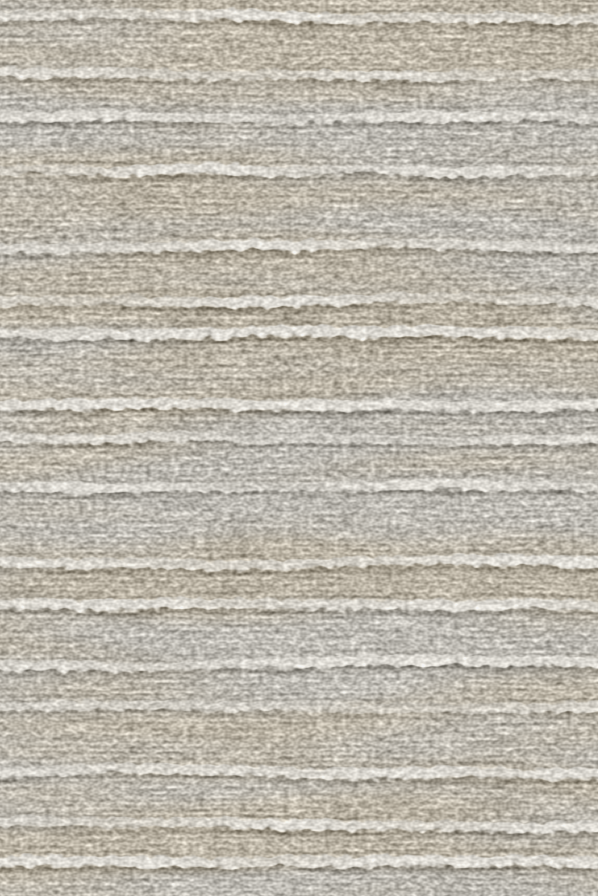
Give the GLSL for this texture, as a Shadertoy shader.

```glsl
#define RIDGES 17
#define RIDGE_HALF 0.0062
#define RIDGE_JITTER 0.58
#define ROWS 155.0
#define GRAIN 0.19
#define FIBRE 0.19
#define SHADOW 0.17
#define WARM vec3(0.745, 0.715, 0.655)
#define COOL vec3(0.730, 0.718, 0.690)
#define YARN vec3(0.870, 0.858, 0.830)

// Integer hash giving two values in 0..1
vec2 hash2(ivec2 cell) {
    uvec2 v = uvec2(cell + 4096) * 1664525u + 1013904223u;
    v.x += v.y * 1664525u;
    v.y += v.x * 1664525u;
    v ^= v >> 16u;
    v.x += v.y * 1664525u;
    v.y += v.x * 1664525u;
    v ^= v >> 16u;
    return vec2(v & 65535u) / 65535.0;
}

float corner(ivec2 cell, vec2 offset) {
    float angle = 6.2832 * hash2(cell).x;
    return dot(vec2(cos(angle), sin(angle)), offset);
}

float gradientNoise(vec2 p) {
    ivec2 c = ivec2(floor(p));
    vec2 f = fract(p);
    vec2 u = f * f * f * (f * (f * 6.0 - 15.0) + 10.0);
    float low = mix(corner(c, f), corner(c + ivec2(1, 0), f - vec2(1, 0)), u.x);
    float high = mix(corner(c + ivec2(0, 1), f - vec2(0, 1)),
                     corner(c + ivec2(1, 1), f - vec2(1, 1)), u.x);
    return mix(low, high, u.y);
}

// x: raised yarn coverage, y: shadow under the yarn
vec2 ridges(vec2 p, float lumps) {
    vec2 cover = vec2(0.0);
    for (int i = 0; i < RIDGES; i++) {
        float id = float(i);
        vec2 rnd = hash2(ivec2(i, 77));
        float level = (id + 0.5 + RIDGE_JITTER * (rnd.x - 0.5)) / float(RIDGES);
        if (abs(p.y - level) > 0.04) continue;

        float wander = 0.007 * gradientNoise(vec2(p.x * 3.0, id * 7.37))
                     + 0.004 * gradientNoise(vec2(p.x * 11.0, id * 5.71 + 40.0));
        float swell = gradientNoise(vec2(p.x * 5.0, id * 3.43 + 90.0));
        float strength = clamp(0.6 + 0.4 * rnd.y + 0.7 * swell, 0.25, 1.0);
        float halfWidth = RIDGE_HALF * (0.75 + 0.3 * strength);
        float d = p.y - level - wander + 0.0045 * lumps;

        float body = strength * (1.0 - smoothstep(halfWidth * 0.6, halfWidth * 1.15, abs(d)));
        float below = d + halfWidth * 1.35;
        float shade = strength * exp(-pow(below / 0.0036, 2.0));
        float above = 0.3 * strength * exp(-pow((d - halfWidth * 1.4) / 0.003, 2.0));
        cover = max(cover, vec2(body, max(shade, above)));
    }
    return cover;
}

void mainImage(out vec4 fragColor, in vec2 fragCoord) {
    vec2 p = fragCoord / iResolution.y;

    // Woven ground: knots, fibres, long gaps and fine rows
    float knots = gradientNoise(p * vec2(105.0, 185.0));
    float fibres = gradientNoise(p * vec2(215.0, 310.0) + 31.0);
    float gaps = gradientNoise(p * vec2(17.0, 190.0) + 57.0);
    float bend = gradientNoise(p * vec2(7.0, 22.0) + 11.0);
    float rows = sin(6.2832 * (p.y * ROWS + 0.9 * bend + 0.3 * knots));
    float rowDepth = 0.035 + 0.03 * gradientNoise(p * vec2(9.0, 24.0) + 73.0);
    float relief = GRAIN * knots + FIBRE * fibres + 0.12 * gaps + rowDepth * rows;

    // Broad bands of warmer and cooler dye
    float dye = gradientNoise(p * vec2(1.3, 11.0) + 5.0)
              + 0.5 * gradientNoise(p * vec2(4.0, 30.0) + 19.0);
    vec3 color = mix(WARM, COOL, smoothstep(-0.35, 0.35, dye));
    color += relief + 0.03 * dye + 0.025 * gradientNoise(p * 2.5 + 3.0);

    // Raised pale yarn and the groove beside it
    float lumps = gradientNoise(p * vec2(62.0, 75.0) + 23.0) + 0.6 * knots;
    vec2 ridge = ridges(p, lumps);
    color -= SHADOW * ridge.y * (1.0 - ridge.x) * vec3(1.0, 1.01, 1.03);
    vec3 yarn = YARN + 0.13 * knots + 0.14 * fibres + 0.05 * lumps;
    color = mix(color, yarn, ridge.x);

    fragColor = vec4(clamp(color, 0.0, 0.96), 1.0);
}
```
